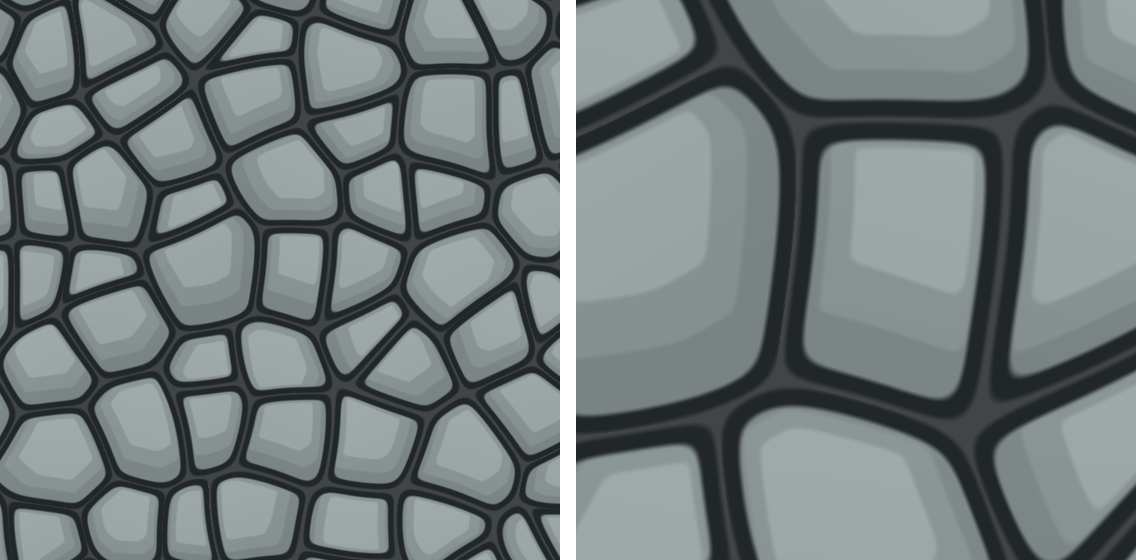
Left, the full canvas; right, a detail of the centre.
Reproduce this texture procedurally as a WebGL 1 fragment shader.

```glsl
precision highp float;
uniform vec2 u_resolution;

#define CELLS 7.0           // stones across the canvas
#define JITTER 0.86         // scatter of the stone centres
#define SIZE_SPREAD 0.26    // difference between large and small stones
#define OUTLINE 0.060       // stone inset, in cells
#define MORTAR -0.010       // level below which mortar shows
#define SHRINK 0.036        // random extra inset per stone
#define ROUNDING 0.045      // corner radius of the stones
#define FACET_ROUNDING 0.016
#define BEVEL_TOP 0.20      // bevel width as a share of the stone radius
#define BEVEL_BOTTOM 0.66
#define SOFTNESS 0.014

const vec3 OUTLINE_COLOR = vec3(0.130, 0.150, 0.150);
const vec3 MORTAR_COLOR = vec3(0.260, 0.270, 0.280);
const vec3 RIM_COLOR = vec3(0.488, 0.527, 0.524);
const vec3 BEVEL_COLOR = vec3(0.535, 0.575, 0.575);
const vec3 FACE_COLOR = vec3(0.610, 0.650, 0.650);

vec3 hash3(vec2 cell) {
  vec3 q = fract(cell.xyx * vec3(0.1031, 0.1030, 0.0973));
  q += dot(q, q.yxz + 33.33);
  return fract((q.xxy + q.yzz) * q.zyx);
}

// Stone centre in xy, power weight in z
vec3 stoneSite(vec2 cell) {
  vec3 h = hash3(cell + 71.0);
  return vec3(cell + 0.5 + JITTER * (h.xy - 0.5), SIZE_SPREAD * h.z);
}

float powerDistance(vec2 p, vec3 site) {
  vec2 d = p - site.xy;
  return dot(d, d) - site.z;
}

float above(float level, float value, float aa) {
  return smoothstep(-aa, aa, value - level);
}

void main() {
  vec2 p = gl_FragCoord.xy / u_resolution.y * CELLS;
  float aa = max(CELLS / u_resolution.y, SOFTNESS);

  // Bend the straight cell borders a little
  p += 0.045 * sin(p.yx * 2.7 + vec2(0.4, 1.9));

  // Find the stone that owns this point
  vec2 home = floor(p);
  vec2 owner = home;
  float nearest = 1e3;
  for (int j = -2; j <= 2; j++) {
    for (int i = -2; i <= 2; i++) {
      vec2 cell = home + vec2(float(i), float(j));
      float d = powerDistance(p, stoneSite(cell));
      if (d < nearest) {
        nearest = d;
        owner = cell;
      }
    }
  }

  vec3 site = stoneSite(owner);
  vec3 traits = hash3(owner + 313.0);
  vec2 lightDir = normalize(vec2(traits.x - 0.5, 0.9));
  float inset = SHRINK * traits.y;

  // Blend the distances to all borders: outline, bevel and face
  float edgeSum = 0.0;
  float bevelSum = 0.0;
  float faceSum = 0.0;
  for (int j = -2; j <= 2; j++) {
    for (int i = -2; i <= 2; i++) {
      if (i == 0 && j == 0) continue;
      vec3 other = stoneSite(owner + vec2(float(i), float(j)));
      vec2 span = other.xy - site.xy;
      float gap = length(span);
      float edge = 0.5 * (powerDistance(p, other) - nearest) / gap;
      float radius = max(0.5 * (gap + (site.z - other.z) / gap), 0.12);
      float facing = 0.5 - 0.5 * dot(span / gap, lightDir);
      float bevel = radius * mix(BEVEL_TOP, BEVEL_BOTTOM, facing);
      float rim = OUTLINE + inset;
      edgeSum += exp(-edge / ROUNDING);
      bevelSum += exp((max(bevel * 0.58, rim + 0.012) - edge) / FACET_ROUNDING);
      faceSum += exp((max(bevel, rim + 0.035) - edge) / FACET_ROUNDING);
    }
  }
  float edgeDist = -ROUNDING * log(edgeSum) - inset;
  float bevelDist = -FACET_ROUNDING * log(bevelSum);
  float faceDist = -FACET_ROUNDING * log(faceSum);

  // Soft shading from the lit side to the shaded side
  float slope = clamp(dot(p - site.xy, lightDir), -0.6, 0.6);
  vec3 stone = mix(RIM_COLOR, BEVEL_COLOR, above(0.0, bevelDist, aa));
  stone = mix(stone, FACE_COLOR, above(0.0, faceDist, aa));
  stone *= 1.0 + 0.035 * slope + 0.02 * (traits.z - 0.5);

  vec3 color = mix(MORTAR_COLOR, OUTLINE_COLOR, above(MORTAR, edgeDist, aa));
  color = mix(color, stone, above(OUTLINE, edgeDist, aa));
  gl_FragColor = vec4(color, 1.0);
}
```
